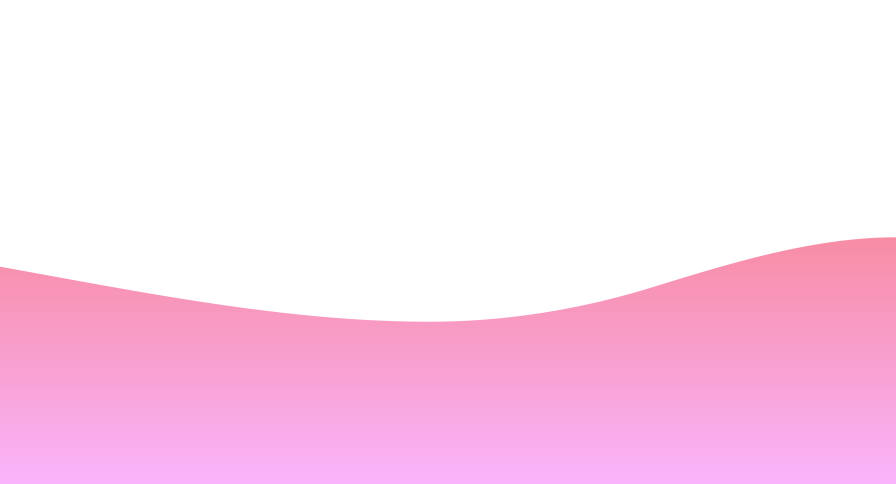
Reproduce this background procedurally as a WebGL 2 fragment shader.

```glsl
#version 300 es
precision highp float;
// A smooth pink wave with a vertical gradient on a white background.
uniform vec2 u_resolution;
out vec4 fragColor;

// Cubic curve between two knots (x, height), with a slope at each end.
float hermite(vec2 a, vec2 b, float slopeA, float slopeB, float x) {
  float width = b.x - a.x;
  float t = (x - a.x) / width;
  float s = 1.0 - t;
  return mix(a.y, b.y, t * t * (3.0 - 2.0 * t))
       + width * t * s * (slopeA * s - slopeB * t);
}

// Height of the wave crest across the canvas.
float waveHeight(float x) {
  vec2 trough = vec2(0.479, 0.3353);
  vec2 rise = vec2(0.729, 0.407);
  if (x < trough.x) return hermite(vec2(0.0, 0.449), trough, -0.332, 0.0, x);
  if (x < rise.x) return hermite(trough, rise, 0.0, 0.572, x);
  return hermite(rise, vec2(1.0, 0.5097), 0.572, 0.0, x);
}

void main() {
  vec2 uv = gl_FragCoord.xy / u_resolution;

  // Lilac at the base, rose at the highest crest.
  vec3 lilac = vec3(0.98, 0.706, 0.985);
  vec3 rose = vec3(0.97, 0.55, 0.645);
  vec3 wave = mix(lilac, rose, clamp(uv.y / 0.51, 0.0, 1.0));

  // Soften the edge over about one pixel.
  float above = (uv.y - waveHeight(uv.x)) * u_resolution.y;
  fragColor = vec4(mix(wave, vec3(1.0), smoothstep(-0.7, 0.7, above)), 1.0);
}
```
